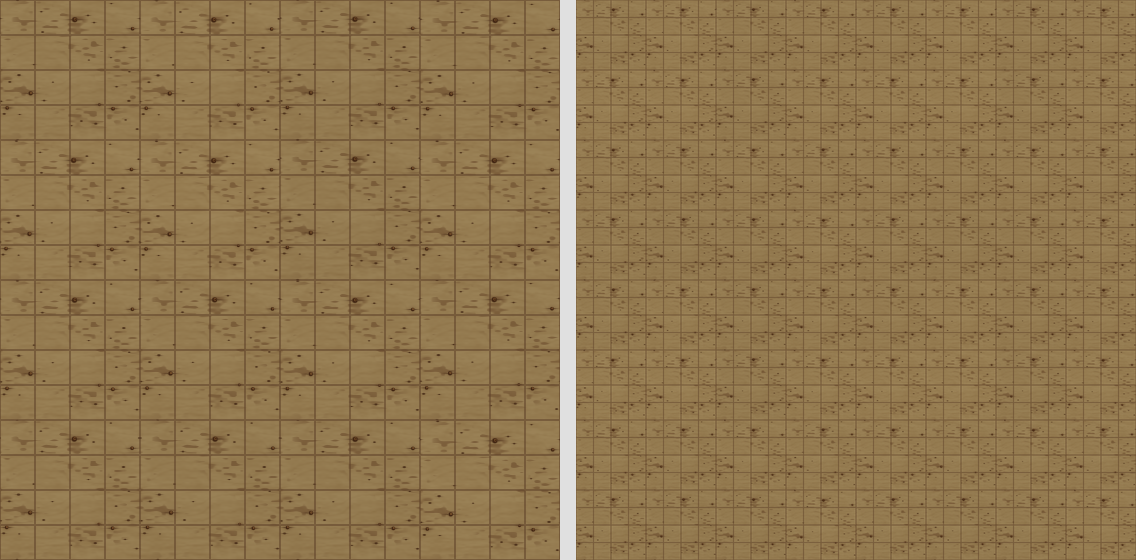
Left: one tile. Right: repeated 2 by 2.
Write a WebGL 1 fragment shader that draws this texture.

```glsl
precision highp float;
// Knotty plywood under a grid of thin brown lines, 16 by 16 square tiles.
// One wood sheet covers 4 by 4 tiles and repeats with a slight shift; its grain
// is wrapped noise and bent sine bands, its knots lie in jittered cells.

uniform vec2 u_resolution;

const float TILES = 16.0;          // tiles across the canvas
const float SHEET = 4.0;           // tiles across one wood sheet
const float LINE_HALF = 0.0156;    // half line width, in tiles
const float SHEET_SHIFT = 0.012;   // drift between sheets, in sheets
const float SHEET_TONE = 0.012;    // brightness change between sheets
const float GRAIN_BANDS = 13.0;    // sine bands up one sheet
const float KNOT_SIZE = 0.085;     // largest knot radius, in tiles
const float SPECK_SIZE = 0.034;    // largest speck radius, in tiles

const vec3 WOOD_DARK  = vec3(0.535, 0.425, 0.260);
const vec3 WOOD_LIGHT = vec3(0.605, 0.510, 0.340);
const vec3 FLECK      = vec3(0.450, 0.330, 0.200);
const vec3 KNOT_RIM   = vec3(0.220, 0.110, 0.045);
const vec3 KNOT_CORE  = vec3(0.420, 0.270, 0.140);
const vec3 LINE       = vec3(0.370, 0.255, 0.160);

const float TAU = 6.28318;

vec2 hash2(vec2 p) {
  vec3 a = fract(p.xyx * vec3(0.1031, 0.1030, 0.0973));
  a += dot(a, a.yzx + 33.33);
  return fract((a.xx + a.yz) * a.zy);
}

// Value noise with a whole number of cells per sheet, so it wraps.
float noise(vec2 q, vec2 cells, float seed) {
  vec2 p = q * cells;
  vec2 i = floor(p);
  vec2 f = fract(p);
  f = f * f * (3.0 - 2.0 * f);
  vec2 lo = mod(i, cells) + seed;
  vec2 hi = mod(i + 1.0, cells) + seed;
  return mix(mix(hash2(lo).x, hash2(vec2(hi.x, lo.y)).x, f.x),
             mix(hash2(vec2(lo.x, hi.y)).x, hash2(hi).x, f.x), f.y);
}

// Scattered knots: x = dark body and tails, y = paler core, z = grain bulge.
vec3 knots(vec2 q, float cells, float share, float size, float stretch,
           float seed, float px) {
  vec2 p = q * cells;
  vec3 sum = vec3(0.0);
  for (int j = -1; j <= 1; j++) {
    for (int i = -1; i <= 1; i++) {
      vec2 cell = floor(p) + vec2(float(i), float(j));
      vec2 id = mod(cell, cells) + seed;
      vec2 kind = hash2(id + 57.0);
      float present = step(kind.x, share);
      float r = size * mix(0.5, 1.0, kind.y);
      vec2 d = (p - cell - hash2(id)) * SHEET / cells;
      float dist = length(d / vec2(stretch, 1.0));
      float body = 1.0 - smoothstep(r * 0.75 - px * 0.5, r + px * 0.5, dist);
      vec2 t = d / (r * vec2(2.6, 0.3));
      float tail = 0.7 * exp(-dot(t, t));
      float off = length(d - r * vec2(0.15, 0.2));
      float core = 1.0 - smoothstep(r * 0.3, r * 0.7, off);
      float bulge = exp(-dot(d, d) / (r * r * 9.0));
      sum = max(sum, present * vec3(max(body, tail), core, bulge));
    }
  }
  return sum;
}

// Wood of one sheet; q runs from 0 to 1 across it.
vec3 wood(vec2 q, float px) {
  vec3 knot = knots(q, 4.0, 0.6, KNOT_SIZE, 1.1, 11.0, px);
  vec3 speck = knots(q, 8.0, 0.36, SPECK_SIZE, 1.7, 83.0, px);

  // Grain: broad clouds, bent growth bands and fine streaks.
  float cloud = noise(q, vec2(5.0, 9.0), 3.0);
  float bend = 2.6 * noise(q, vec2(3.0, 5.0), 21.0)
             + 0.5 * noise(q, vec2(14.0, 16.0), 37.0) + 0.8 * knot.z;
  float band = 0.5 + 0.5 * sin(TAU * (q.y * GRAIN_BANDS + bend));
  float streak = noise(q, vec2(10.0, 60.0), 45.0);
  float fibre = noise(q, vec2(36.0, 88.0), 59.0);
  float tone = 0.16 + 0.3 * cloud + 0.2 * (1.0 - pow(band, 4.0))
             + 0.3 * streak + 0.2 * fibre;
  vec3 col = mix(WOOD_DARK, WOOD_LIGHT, clamp(tone, 0.0, 1.0));

  // Brown flecks gathered in patches.
  float patches = smoothstep(0.45, 0.8, noise(q, vec2(4.0, 6.0), 71.0));
  float fleck = smoothstep(0.6, 0.85, noise(q, vec2(18.0, 46.0), 97.0));
  col = mix(col, FLECK, 0.75 * patches * fleck);

  // Knots with a stained halo, then the small specks.
  col = mix(col, FLECK, 0.35 * knot.z * knot.z);
  col = mix(col, mix(KNOT_RIM, KNOT_CORE, knot.y), 0.9 * knot.x);
  return mix(col, KNOT_RIM, 0.75 * speck.x);
}

void main() {
  vec2 uv = gl_FragCoord.xy / u_resolution;
  float px = TILES / min(u_resolution.x, u_resolution.y);

  // Each sheet drifts a little; the jump falls beneath a grid line.
  vec2 sheet = uv * TILES / SHEET;
  vec2 drift = hash2(floor(sheet) + 5.0) - 0.5;
  vec3 col = wood(fract(sheet) + drift * SHEET_SHIFT, px);
  col *= 1.0 + SHEET_TONE * (drift.x + drift.y);

  // Grid lines centred on the tile borders.
  vec2 border = 0.5 - abs(fract(uv * TILES) - 0.5);
  float edge = min(border.x, border.y);
  float line = clamp((LINE_HALF - edge) / px + 0.5, 0.0, 1.0);
  gl_FragColor = vec4(mix(col, LINE, line), 1.0);
}
```
